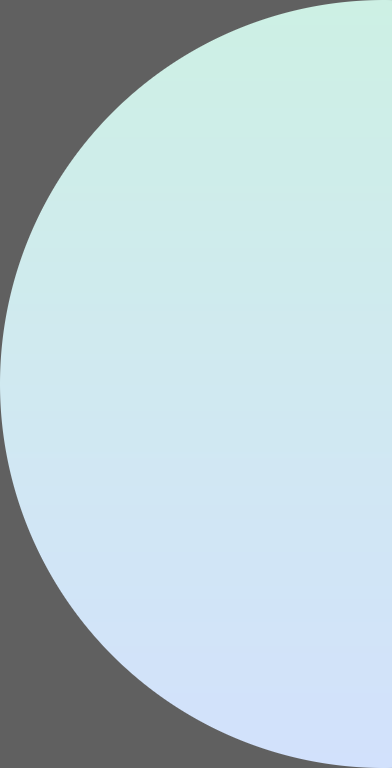
Write a Shadertoy shader that draws this background.

```glsl
// A large pale disc on flat grey, cut off by the right side of the canvas.
// The disc is a distance function with a smoothed edge, filled with a
// vertical gradient from periwinkle below to mint above.

#define DISC_CENTER  vec2(0.5, 0.5)
#define DISC_RADIUS  0.5
#define BACKDROP     vec3(0.378)
#define MINT         vec3(0.804, 0.941, 0.894)
#define SKY          vec3(0.816, 0.914, 0.943)
#define PERIWINKLE   vec3(0.825, 0.882, 0.988)

// Signed distance to a circle, negative inside
float circleDistance(vec2 p, vec2 center, float radius) {
    return length(p - center) - radius;
}

// Three-stop vertical gradient, height from 0 to 1
vec3 discColor(float height) {
    vec3 lower = mix(PERIWINKLE, SKY, clamp(height * 2.0, 0.0, 1.0));
    return mix(lower, MINT, clamp(height * 2.0 - 1.0, 0.0, 1.0));
}

void mainImage(out vec4 fragColor, in vec2 fragCoord) {
    // Units of canvas height, origin at the lower left
    vec2 p = fragCoord / iResolution.y;
    float pixel = 1.0 / iResolution.y;

    // Disc coverage, smoothed over about one pixel
    float dist = circleDistance(p, DISC_CENTER, DISC_RADIUS);
    float coverage = clamp(0.5 - dist / pixel, 0.0, 1.0);

    fragColor = vec4(mix(BACKDROP, discColor(p.y), coverage), 1.0);
}
```
